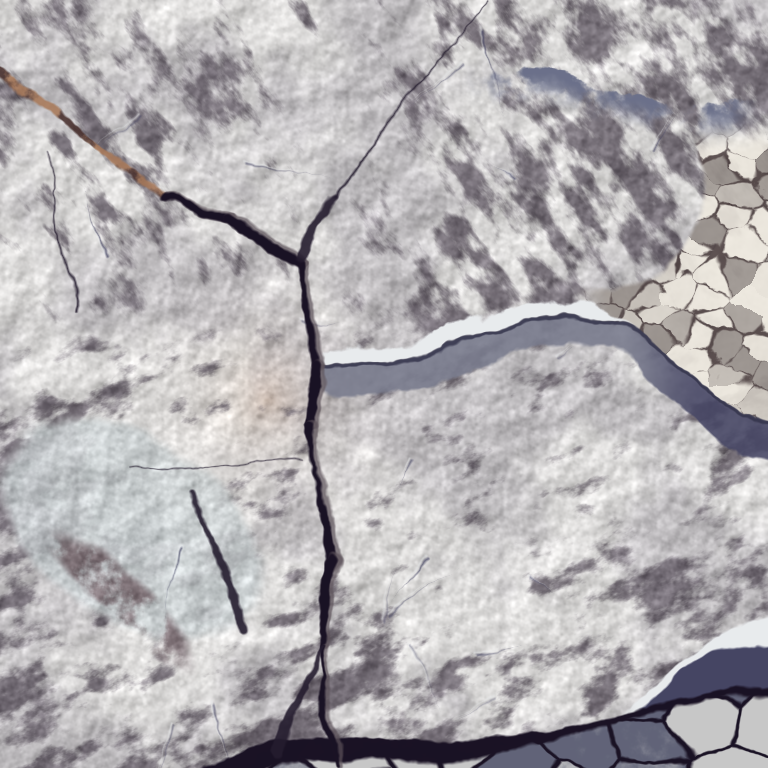
Give the GLSL for this texture, as a WebGL 2 fragment shader.

```glsl
#version 300 es
precision highp float;
uniform vec2 u_resolution;
out vec4 fragColor;

float hash(vec2 p) { return fract(sin(dot(p, vec2(127.1, 311.7))) * 43758.5453); }
float noise(vec2 p) {
    vec2 i = floor(p), f = fract(p);
    f *= f * (3. - 2. * f);
    return mix(mix(hash(i), hash(i + vec2(1, 0)), f.x), mix(hash(i + vec2(0, 1)), hash(i + 1.), f.x), f.y);
}
float fbm(vec2 p) {
    float sum = 0., amp = .5;
    for (int i = 0; i < 5; i++) {
        sum += amp * noise(p);
        p = mat2(1.6, 1.2, -1.2, 1.6) * p + 7.3;
        amp *= .52;
    }
    return sum;
}
// Tapered stroke; a negative width fades it out
float crack(vec2 p, vec2 a, vec2 b, float wa, float wb) {
    vec2 d = b - a;
    float t = clamp(dot(p - a, d) / dot(d, d), 0., 1.), w = mix(wa, wb, t);
    return 1. - smoothstep(w - .0015, w + .0025, length(p - a - d * t));
}
// Gap to the nearest cell border, and a random value of the cell
vec2 shards(vec2 p) {
    vec2 nearest = p;
    float d1 = 9., d2 = 9.;
    for (int k = 0; k < 9; k++) {
        vec2 c = floor(p) + vec2(k % 3 - 1, k / 3 - 1);
        float d = length(c + vec2(hash(c), hash(c + 31.)) - p);
        d2 = min(d2, max(d, d1));
        if (d < d1) { d1 = d; nearest = c; }
    }
    return vec2(d2 - d1, hash(nearest + 5.));
}

void main() {
    vec2 p = gl_FragCoord.xy / u_resolution;
    vec2 q = p + .03 * (vec2(fbm(p * 14.), fbm(p * 14. + 40.)) - .5);
    vec3 ink = vec3(.1, .07, .14), blue = vec3(.27, .27, .39), chalk = vec3(.91, .92, .93);
    float rough = fbm(p * 30. + 3.);
    // Pale stone with a smooth bluish patch and a warm spot
    vec3 col = mix(vec3(.75, .74, .75), vec3(.86, .855, .85), smoothstep(.34, .6, fbm(p * 8.)));
    vec2 oval = mat2(.8, .6, -.6, .8) * (q - vec2(.17, .31)) / vec2(.19, .12);
    float smoothPatch = 1. - smoothstep(.9, 1.05, length(oval));
    col = mix(col, vec3(.77, .8, .81), .75 * smoothPatch);
    col = mix(col, vec3(.88, .78, .7), .6 * exp(-20. * length(q - vec2(.35, .48))));
    // Streaked dark stains
    float steep = fbm(mat2(12, 34, -16, 25) * p), flatter = fbm(mat2(22, -17, 10, 38) * p);
    float grain = mix(flatter, steep, smoothstep(.5, .65, p.y));
    float zone = .75 * (fbm(p * 5. + 2.) - .5) + .05 * smoothstep(.6, 0., p.x) * smoothstep(.5, .9, p.y);
    float stain = smoothstep(.49, .74, grain + zone) * (1. - .85 * smoothPatch);
    col = mix(col, vec3(.37, .34, .38), .82 * stain);
    vec2 lens = mat2(.7, .7, -.7, .7) * (q - vec2(.16, .22)) / vec2(.13, .03);
    col = mix(col, vec3(.5, .45, .47), smoothstep(1.1, .7, length(lens)) * smoothstep(.36, .6, rough));
    // Fine relief
    col += .95 * (fbm(p * 20.) - fbm(p * 20. + vec2(-.08, .1))) + .08 * (noise(p * 190.) - .5);
    // Bluish ridge near the top
    float below = .915 - .05 * smoothstep(.62, .95, p.x) - q.y + .03 * (rough - .5);
    float ridge = smoothstep(0., .004, below) * smoothstep(.055, .01, below);
    ridge *= smoothstep(.6, .66, p.x) * smoothstep(1., .94, p.x);
    col = mix(col, vec3(.42, .44, .54), ridge * smoothstep(.3, .6, rough));
    // Scattered hairlines with a lit lip
    for (int i = 0; i < 22; i++) {
        vec2 id = vec2(i, 17), a = vec2(hash(id), hash(id + 3.));
        float angle = 6.28 * hash(id + 8.);
        vec2 b = a + (.03 + .09 * hash(id + 5.)) * vec2(cos(angle), sin(angle));
        col = mix(col, chalk, .5 * crack(q + vec2(.003, -.003), a, b, .001, -.002));
        col = mix(col, blue, (.3 + .5 * hash(id + 9.)) * crack(q, a, b, .001, -.002));
    }
    // Broken shards beside the rounded slab
    float ledge = q.y - .53 - .055 * smoothstep(.48, .73, p.x) + .13 * smoothstep(.78, 1., p.x);
    float rubble = smoothstep(.135, .145, length(q - vec2(.78, .76))) * smoothstep(.75, .8, q.x);
    rubble *= smoothstep(.84, .8, q.y) * smoothstep(-.01, 0., ledge);
    vec2 chip = shards((q + .02 * (rough - .5)) * vec2(24, 30));
    vec3 chipCol = mix(vec3(.58, .55, .53), vec3(.93, .91, .87), smoothstep(.1, .6, chip.y));
    chipCol = mix(vec3(.3, .25, .25), chipCol, smoothstep(0., .16, chip.x + .5 * (rough - .42)));
    col = mix(col, chipCol, rubble * .9);
    // Ledge: lit lip above, blue shadow below
    float span = smoothstep(.42, .428, q.x), lip = .022 * (.5 + rough) * smoothstep(.85, .75, p.x);
    col = mix(col, chalk, span * smoothstep(-.001, .002, ledge) * smoothstep(lip, lip - .005, ledge));
    float depth = .012 + .045 * fbm(p * 13.) + .03 * smoothstep(.83, .95, p.x);
    float shadow = span * smoothstep(.001, -.002, ledge) * smoothstep(-depth, .006 - depth, ledge);
    col = mix(col, mix(vec3(.47, .48, .55), blue, smoothstep(.8, .92, p.x)), .88 * shadow);
    col = mix(col, blue * .75, .85 * span * smoothstep(.004, .001, abs(ledge + .002)));
    // Lower right step: chalk face and slanted shadow
    float rise = q.y - .036 * smoothstep(.22, .36, p.x) - .065 * smoothstep(.6, 1., p.x);
    float face = .09 * smoothstep(.78, 1., p.x), shade = .055 * smoothstep(.82, .94, p.x);
    col = mix(col, chalk, smoothstep(face, face - .004, rise) * smoothstep(.8, .83, p.x));
    col = mix(col, blue, smoothstep(shade, shade - .004, rise) * smoothstep(.82, .84, p.x));
    // Stones and black gap under the slab
    vec2 stone = shards(q * vec2(10, 14));
    vec3 under = mix(vec3(.38, .39, .47), vec3(.78), smoothstep(.25, .6, stone.y + .6 * (rough - .5)));
    float gap = mix(.028, .006, smoothstep(.5, .8, p.x));
    under = mix(ink, under, smoothstep(.02, .09, stone.x) * smoothstep(-gap, -gap - .006, rise));
    col = mix(col, under, smoothstep(.002, -.002, rise) * smoothstep(.22, .26, p.x));
    // Rusty seam opening into the main fissure
    vec3 rust = mix(vec3(.66, .47, .34), vec3(.26, .16, .15), smoothstep(.4, .6, rough));
    col = mix(col, rust, .85 * crack(q, vec2(0, .91), vec2(.215, .74), .005, .003));
    vec2 fissure[8] = vec2[](vec2(.215, .74), vec2(.3, .714), vec2(.39, .655), vec2(.417, .53),
        vec2(.407, .44), vec2(.427, .27), vec2(.423, .15), vec2(.434, 0));
    float w = .002 + .008 * noise(p * 22.);
    for (int i = 0; i < 7; i++) {
        vec2 a = fissure[i], b = fissure[i + 1];
        col = mix(col, vec3(.36, .32, .35), .7 * crack(q - vec2(.004, 0), a, b, w, w));
        col = mix(col, ink, crack(q, a, b, w * .75, w * .75));
    }
    // Side branches and slashes: ends, then widths
    vec4 ends[6] = vec4[](vec4(.39, .665, .436, .74), vec4(.436, .74, .63, 1), vec4(.247, .36, .32, .175),
        vec4(.06, .8, .1, .59), vec4(.17, .39, .4, .395), vec4(.423, .15, .36, .02));
    vec2 widths[6] = vec2[](vec2(7, 2), vec2(1, 0), vec2(2, 5), vec2(0, 1), vec2(0), vec2(2, 8));
    for (int i = 0; i < 6; i++)
        col = mix(col, ink + .04, .9 * crack(q, ends[i].xy, ends[i].zw, widths[i].x * .001, widths[i].y * .001));
    fragColor = vec4(clamp(col, 0., 1.), 1);
}
```
